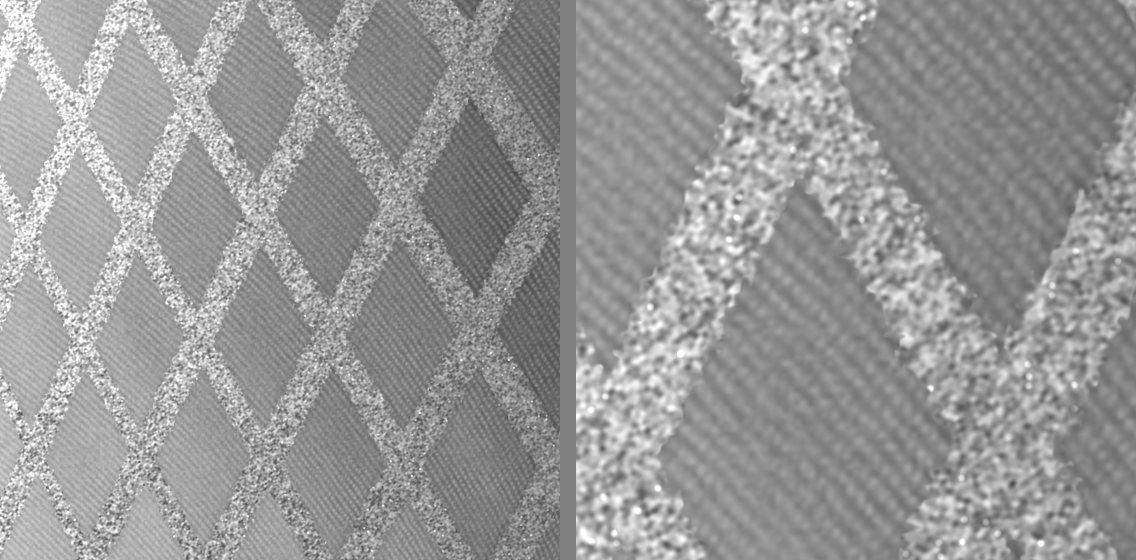
Left: the whole. Right: its middle third, enlarged.
A WebGL 2 fragment shader for this texture:

```glsl
#version 300 es
precision highp float;
// Ribbed grey fabric crossed by a lattice of silver glitter bands, seen at an angle.
// A bent lattice is inverted to get two band coordinates; the bands are filled with
// noise grain, the diamonds with curved dotted ribs, and both with side lighting.

uniform vec2 u_resolution;
out vec4 fragColor;

float hash(vec2 p) {
    vec3 q = fract(p.xyx * vec3(0.1031, 0.1030, 0.0973));
    q += dot(q, q.yzx + 33.33);
    return fract((q.x + q.y) * q.z);
}

float noise(vec2 p) {
    vec2 cell = floor(p), f = fract(p);
    f = f * f * (3.0 - 2.0 * f);
    return mix(mix(hash(cell), hash(cell + vec2(1, 0)), f.x),
               mix(hash(cell + vec2(0, 1)), hash(cell + vec2(1, 1)), f.x), f.y);
}

// Lattice position: x counts the half-diamonds across, y those going down.
vec2 latticeCoord(vec2 p) {
    float across = 4.0, down = 2.0;
    for (int k = 0; k < 6; k++) {
        float x = p.x - 0.035 - 0.0065 * down;
        across = (sqrt(max(0.0081 + 0.0136 * x, 0.0)) - 0.09) / 0.0068;
        down = 2.0 + (p.y - 0.423 + 0.0104 * across) / (0.191 + 0.0073 * across);
    }
    return vec2(across, down);
}

// Woven ribs that steepen to the right, broken into small dots there.
float ribs(vec2 p) {
    float across = (0.87 - 0.4 * p.x) * p.y - 0.4 * p.x - 0.1 * p.x * p.x;
    float along = (0.8 - 0.2 * p.x) * p.x + (0.5 + 0.2 * p.x) * p.y;
    float wobble = 1.6 * noise(p * 45.0);
    float rib = 0.5 + 0.5 * cos(6.2832 * 86.0 * across + wobble);
    float dots = 0.5 + 0.5 * cos(6.2832 * 135.0 * along + 2.0 * wobble);
    float strength = 0.5 + noise(p * 22.0 + 5.0);
    return strength * (rib * mix(1.0, 1.6 * dots, 0.1 + 0.5 * p.x) - 0.45);
}

// Coarse and fine flecks on turned grids, centred on zero.
float glitterGrain(vec2 p) {
    vec2 q = mat2(0.83, 0.56, -0.56, 0.83) * p;
    vec2 r = mat2(0.45, 0.89, -0.89, 0.45) * p;
    float fine = noise(q * vec2(215.0, 290.0)) + noise(r * 270.0 + 11.0) - 1.0;
    float coarse = noise(r * vec2(120.0, 150.0) + 37.0) - 0.5;
    return 0.62 * fine + 0.2 * coarse;
}

void main() {
    vec2 p = gl_FragCoord.xy / u_resolution;
    p.y = 1.0 - p.y; // measured downward from the top edge
    float pixel = 1.0 / min(u_resolution.x, u_resolution.y);

    // Falling and rising bands lie on whole values of the two diagonals.
    vec2 lattice = latticeCoord(p);
    vec2 diagonal = 0.5 * vec2(lattice.x - lattice.y, lattice.x + lattice.y);
    vec2 nearest = floor(diagonal + 0.5);
    vec2 halfWidth = vec2(0.103 + 0.011 * nearest.x, 0.128);
    halfWidth += 0.016 * (vec2(noise(p * 9.0), noise(p * 9.0 + 50.0)) - 0.5);
    vec2 edge = abs(diagonal - nearest) - halfWidth;
    float bandDistance = min(edge.x, edge.y);
    float ragged = bandDistance + 0.045 * (noise(p * 210.0) - 0.5);
    float soft = 0.012 + 4.0 * pixel;
    float band = 1.0 - smoothstep(-soft, soft, ragged);

    float cornerLight = exp(-9.0 * dot(p, p));

    // Fabric: side light, tone per diamond, soft folds, ribs and fine grain.
    float fabric = 0.7 - 0.3 * p.x + 0.06 * cornerLight;
    fabric += 0.06 * smoothstep(0.55, 0.95, p.y);
    fabric += 0.05 * (hash(floor(diagonal) + 20.0) - 0.5);
    fabric += 0.06 * (noise(vec2(p.x * 14.0 - p.y * 6.0, p.y * 5.0)) - 0.5);
    fabric += (0.065 + 0.035 * p.x) * ribs(p);
    fabric += 0.08 * (noise(p * 260.0) - 0.5);
    fabric -= 0.04 * (1.0 - smoothstep(0.0, 0.06, bandDistance));

    // Glitter: brightest at the upper left, with duller flecks to the right.
    float glitter = 0.85 - 0.34 * p.x - 0.16 * p.y * p.y * (1.0 - p.x);
    glitter += 0.07 * cornerLight + 0.05 * (noise(p * 12.0 + 9.0) - 0.5);
    glitter += (0.72 - 0.36 * p.x) * glitterGrain(p);

    // A few bright points, one at most in each small cell.
    vec2 grid = p * 150.0;
    vec2 cell = floor(grid);
    vec2 centre = 0.3 + 0.4 * vec2(hash(cell + 3.0), hash(cell + 91.0));
    float point = 1.0 - smoothstep(0.1, 0.45, length(fract(grid) - centre));
    glitter += 0.3 * point * step(0.965, hash(cell + 170.0));

    float grey = mix(fabric, glitter, band);
    fragColor = vec4(vec3(clamp(grey, 0.0, 1.0)), 1.0);
}
```
